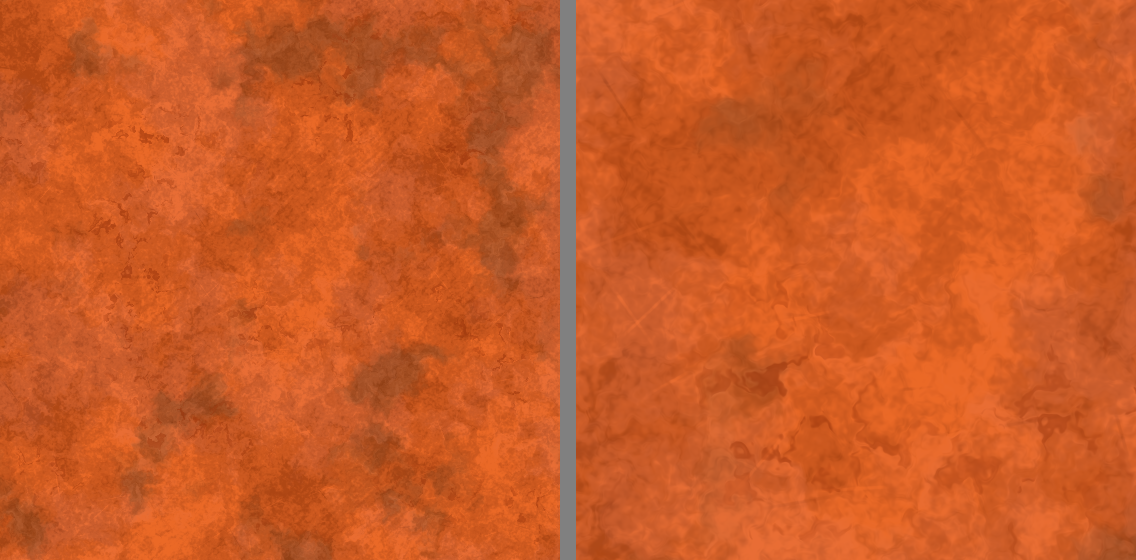
Left: the whole. Right: its middle third, enlarged.
Reproduce this texture procedurally as a Shadertoy shader.

```glsl
// Weathered burnt-orange plaster: warped gradient-noise clouds with ragged edges,
// dusty brown stains, rust-red flecks, fine mottling and faint diagonal scratches.
// Every layer shifts a single tone that is then looked up in a warm colour ramp.

#define CLOUD_SCALE 3.2
#define CLOUD_CONTRAST 0.52
#define PATCH_CONTRAST 0.23
#define MOTTLE_CONTRAST 0.34
#define GRAIN_CONTRAST 0.24
#define STAIN_AMOUNT 0.62
#define DUST_AMOUNT 0.75
#define FLECK_AMOUNT 0.55
#define SCRATCH_AMOUNT 0.22
#define SCRATCH_WIDTH 0.0009

const vec3 DARK_RUST     = vec3(0.69, 0.28, 0.08);
const vec3 BURNT_ORANGE  = vec3(0.80, 0.345, 0.12);
const vec3 BRIGHT_ORANGE = vec3(0.92, 0.41, 0.15);
const vec3 STAIN_BROWN   = vec3(0.56, 0.29, 0.14);
const vec3 FLECK_RED     = vec3(0.60, 0.20, 0.04);
const vec3 DUST_TINT     = vec3(-0.01, 0.025, 0.075);

// Integer hash: two random values in 0..1 for each lattice cell
vec2 hash2(vec2 cell) {
    uvec2 h = uvec2(ivec2(cell) + 32768) * uvec2(1597u, 3571u);
    uint n = (h.x ^ (h.y << 7)) * 747796405u + 289133645u;
    n = ((n >> 15) ^ n) * 277803737u;
    n = (n >> 13) ^ n;
    return vec2(n & 65535u, n >> 16) / 65535.0;
}

float cornerSlope(vec2 cell, vec2 offset) {
    float angle = 6.2832 * hash2(cell).x;
    return dot(vec2(cos(angle), sin(angle)), offset);
}

float gradientNoise(vec2 p) {
    vec2 i = floor(p), f = p - i;
    vec2 u = f * f * f * (f * (f * 6.0 - 15.0) + 10.0);
    vec2 e = vec2(1.0, 0.0);
    float low  = mix(cornerSlope(i, f), cornerSlope(i + e.xy, f - e.xy), u.x);
    float high = mix(cornerSlope(i + e.yx, f - e.yx), cornerSlope(i + 1.0, f - 1.0), u.x);
    return mix(low, high, u.y);
}

mat2 rotation(float a) {
    return mat2(cos(a), sin(a), -sin(a), cos(a));
}

float fbm(vec2 p, int octaves, float gain) {
    float sum = 0.0, amplitude = 1.0;
    mat2 turn = 2.03 * rotation(0.63);
    for (int i = 0; i < octaves; i++) {
        sum += amplitude * gradientNoise(p);
        p = turn * p + 17.3;
        amplitude *= gain;
    }
    return sum;
}

// One short tapered line per grid cell, slightly turned, many left out
float scratchLayer(vec2 p, float angle, float cells, float seed) {
    vec2 q = rotation(angle) * p * cells;
    vec2 cell = floor(q) + seed;
    vec2 random = hash2(cell), shape = hash2(cell + 91.0);
    vec2 local = rotation((shape.x - 0.5) * 0.5) * (fract(q) - 0.5);
    local.y -= (random.x - 0.5) * 0.5;
    float halfLength = mix(0.12, 0.42, shape.y);
    float taper = 1.0 - smoothstep(0.3 * halfLength, halfLength, abs(local.x));
    float width = SCRATCH_WIDTH * cells;
    float line = 1.0 - smoothstep(0.3 * width, 1.7 * width, abs(local.y));
    return line * taper * step(0.45, random.y);
}

void mainImage(out vec4 fragColor, in vec2 fragCoord) {
    vec2 uv = fragCoord / iResolution.y;

    // Fine warp frays the outlines of all the larger shapes
    vec2 fray = vec2(fbm(uv * 22.0 + 5.0, 4, 0.65), fbm(uv * 22.0 + 61.0, 4, 0.65));
    vec2 p = uv + 0.022 * fray;

    // Broad clouds, hard-edged patches and small mottling
    float cloud  = fbm(p * CLOUD_SCALE + 3.7, 4, 0.55);
    float patches = smoothstep(-0.13, 0.13, fbm(p * 7.5 + 40.0, 4, 0.6)) - 0.5;
    float mottle = fbm(p * 30.0 + 11.0, 4, 0.7);
    float grain  = fbm(uv * 120.0 + 23.0, 2, 0.8);

    // Brushed streaks along one diagonal, strongest in some areas
    vec2 brushed = rotation(-0.75) * uv * vec2(28.0, 170.0);
    float streakMask = smoothstep(-0.05, 0.4, gradientNoise(uv * 5.0 + 77.0));
    float streaks = gradientNoise(brushed) * streakMask;

    float tone = 0.53 + CLOUD_CONTRAST * cloud + PATCH_CONTRAST * patches
               + MOTTLE_CONTRAST * mottle + GRAIN_CONTRAST * grain + 0.3 * streaks;

    // Light and dark scratches in crossing diagonal directions
    for (int i = 0; i < 6; i++) {
        float k = float(i);
        float angle = (i % 2 == 0 ? 0.75 : -0.8) + 0.17 * k;
        float side = i % 3 == 2 ? -1.0 : 1.0;
        float wear = smoothstep(-0.25, 0.35, gradientNoise(uv * 6.0 + 13.0 * k));
        tone += side * SCRATCH_AMOUNT * wear * scratchLayer(uv, angle, 6.0 + 1.7 * k, 37.0 * k);
    }

    // Warm ramp, then a dusty pink-brown bloom
    tone = clamp(tone, 0.0, 1.0);
    vec3 color = mix(DARK_RUST, BURNT_ORANGE, smoothstep(0.0, 0.5, tone));
    color = mix(color, BRIGHT_ORANGE, smoothstep(0.45, 1.0, tone));
    float dust = smoothstep(-0.2, 0.4, fbm(p * 4.5 + 130.0, 4, 0.6) + 0.25 * mottle);
    color += DUST_AMOUNT * DUST_TINT * dust;

    // Soft brown stains and clustered rust-red flecks
    float stain = smoothstep(0.1, 0.55, fbm(p * 5.0 + 210.0, 4, 0.55) - 0.3 * cloud);
    color = mix(color, STAIN_BROWN + 0.08 * mottle, STAIN_AMOUNT * stain);
    float cluster = smoothstep(0.0, 0.4, gradientNoise(p * 6.0 + 310.0));
    float fleck = smoothstep(0.2, 0.5, fbm(p * 38.0 + 350.0, 3, 0.6));
    color = mix(color, FLECK_RED, FLECK_AMOUNT * fleck * (0.2 + 0.8 * cluster));

    fragColor = vec4(clamp(color, 0.0, 1.0), 1.0);
}
```
